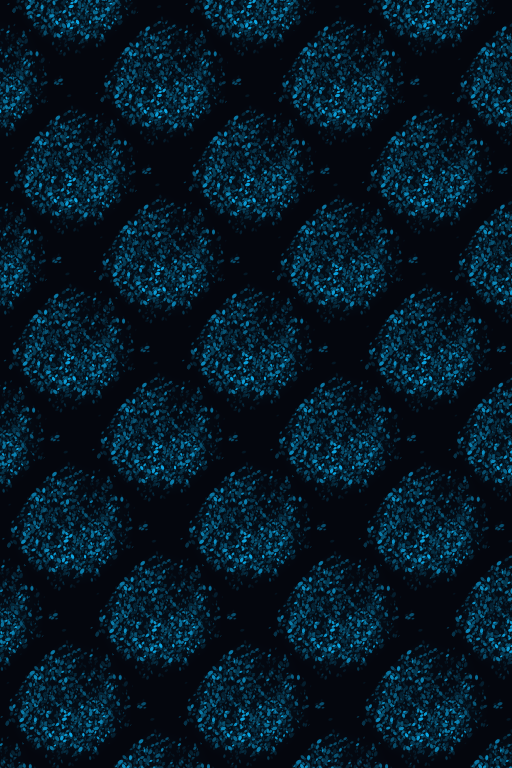
A WebGL 1 fragment shader for this pattern:

```glsl
precision highp float;
uniform vec2 u_resolution;

float hash(vec2 p) {
  return fract(sin(dot(p, vec2(12.9898, 78.233))) * 43758.5453);
}

float valueNoise(vec2 p) {
  vec2 i = floor(p), f = fract(p);
  f = f * f * (3.0 - 2.0 * f);
  return mix(mix(hash(i), hash(i + vec2(1.0, 0.0)), f.x),
             mix(hash(i + vec2(0.0, 1.0)), hash(i + 1.0), f.x), f.y);
}

float bump(vec2 p, vec2 center, float width) {
  vec2 d = (p - center) / width;
  return exp(-dot(d, d));
}

// Position inside a diamond cell of the half-drop lattice
vec2 latticeLocal(vec2 p) {
  vec2 diagonal = vec2(p.x + p.y, p.x - p.y);
  vec2 f = fract(diagonal + 0.5) - 0.5;
  return 0.5 * vec2(f.x + f.y, f.x - f.y);
}

// Speckle density: crisp upper-left arc, ragged fade elsewhere
float cloudDensity(vec2 p) {
  float along = dot(p, vec2(0.65, 0.76));
  float arc = dot(p, vec2(-0.76, 0.65)) + 0.4 * along * along;
  float lumps = valueNoise(p * 13.0 + 7.0);
  float body = 1.0 - smoothstep(0.22, 0.39, length(p + vec2(0.01, 0.015)) + 0.06 * (lumps - 0.5));
  float tone = 0.48 + 0.4 * lumps
             + 0.35 * bump(p, vec2(0.16, -0.10), 0.15)
             + 0.25 * bump(p, vec2(0.0, -0.21), 0.13)
             + 0.15 * bump(p, vec2(-0.2, 0.04), 0.12)
             - 0.35 * bump(p, vec2(0.11, 0.17), 0.14);
  float strays = 0.6 * bump(p, vec2(0.405, -0.035), 0.022);
  return (body * tone + strays) * (1.0 - smoothstep(0.258, 0.268, arc));
}

// Brightest of the jittered, elongated flecks near p
float flecks(vec2 p, float count, float seed, float pixel) {
  vec2 grid = p * count;
  float soft = 0.6 * pixel * count;
  float light = 0.0;
  for (int y = -1; y <= 1; y++) {
    for (int x = -1; x <= 1; x++) {
      vec2 id = floor(grid) + vec2(float(x), float(y));
      vec2 key = id + seed;
      vec2 center = id + vec2(hash(key), hash(key + 31.7));
      float density = cloudDensity(center / count);
      float angle = 2.2 * hash(key + 11.3) - 1.4;
      vec2 d = grid - center;
      d = vec2(cos(angle) * d.x + sin(angle) * d.y,
               0.62 * (cos(angle) * d.y - sin(angle) * d.x));
      float radius = mix(0.2, 0.46, hash(key + 53.1));
      float fleck = 1.0 - smoothstep(radius - soft, radius + soft, length(d));
      float glow = hash(key + 71.9);
      float shade = mix(0.18, 1.0, glow * glow) * (0.55 + 0.55 * density);
      light = max(light, fleck * shade * step(hash(key + 97.3), density * 0.85));
    }
  }
  return light;
}

void main() {
  float period = 0.232;
  vec2 p = gl_FragCoord.xy / u_resolution.y / period - vec2(0.416, 3.388);
  p.x -= 0.0095 * p.y;
  vec2 local = latticeLocal(p);
  float pixel = 1.0 / (u_resolution.y * period);

  // Large flecks over fine dust and a faint haze
  float light = flecks(local, 44.0, 3.0, pixel);
  light = max(light, 0.6 * flecks(local, 68.0, 140.0, pixel));
  light = max(light, 0.05 * cloudDensity(local));

  vec3 night = vec3(0.014, 0.022, 0.05);
  vec3 azure = vec3(0.045, 0.66, 0.9);
  gl_FragColor = vec4(mix(night, azure, clamp(light, 0.0, 1.0)), 1.0);
}
```
